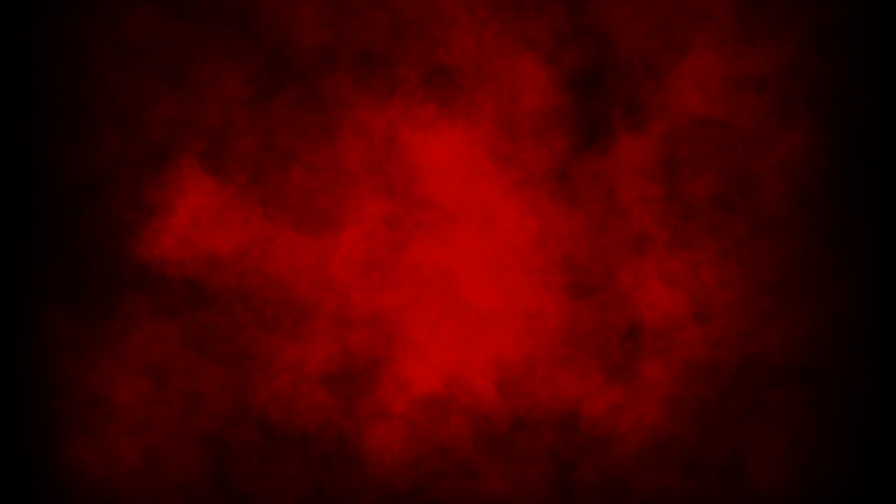
Write a Shadertoy shader that draws this background.

```glsl
// Draws a glowing cloud of deep red smoke that fades into black edges.

const vec2 CANVAS = vec2(1.778, 1.0);
const vec3 SMOKE_RED = vec3(1.0, 0.003, 0.002);
const int PUFF_COUNT = 12;

// Puffs of smoke: centre x, centre y, radius, strength (negative = shadow).
const vec4 PUFFS[PUFF_COUNT] = vec4[](
    vec4(0.93, 0.50, 0.25, 0.36), vec4(0.90, 0.71, 0.12, 0.22),
    vec4(0.90, 0.27, 0.13, 0.20), vec4(0.40, 0.56, 0.11, 0.32),
    vec4(0.60, 0.45, 0.16, 0.22), vec4(1.33, 0.44, 0.11, 0.20),
    vec4(1.21, 0.22, 0.10, 0.20), vec4(1.01, 0.92, 0.12, 0.14),
    vec4(1.44, 0.80, 0.20, 0.12), vec4(0.20, 0.20, 0.18, 0.16),
    vec4(1.03, 0.15, 0.09, -0.16), vec4(1.17, 0.79, 0.09, -0.12));

vec3 hash3(vec2 cell) {
    vec3 h = fract(cell.xyx * vec3(0.1031, 0.1030, 0.0973));
    h += dot(h, h.yxz + 33.33);
    return fract((h.xxy + h.yzz) * h.zyx);
}

// Cellular noise whose cell values blend softly into each other.
float softCells(vec2 p) {
    vec2 cell = floor(p);
    vec2 local = fract(p);
    float total = 0.0;
    float weights = 0.0;
    for (int y = -1; y <= 1; y++) {
        for (int x = -1; x <= 1; x++) {
            vec2 offset = vec2(x, y);
            vec3 random = hash3(cell + offset);
            vec2 toSeed = offset + random.xy - local;
            float weight = exp(-6.0 * dot(toSeed, toSeed));
            total += weight * random.z;
            weights += weight;
        }
    }
    return total / weights;
}

// Octaves of soft cells, centred on zero.
float billows(vec2 p, float gain) {
    const mat2 TURN = mat2(0.8, 0.6, -0.6, 0.8);
    float sum = 0.0;
    float amplitude = 0.5;
    for (int i = 0; i < 5; i++) {
        sum += amplitude * (softCells(p) - 0.5);
        p = TURN * p * 2.03 + 17.3;
        amplitude *= gain;
    }
    return sum;
}

// Layered sines that bend the outlines of the puffs.
vec2 swirl(vec2 p) {
    vec2 bend = vec2(0.0);
    float frequency = 9.0;
    for (int i = 0; i < 4; i++) {
        bend += sin(p.yx * frequency + bend * 20.0 + vec2(1.3, 4.1)) / frequency;
        frequency *= 1.8;
    }
    return bend;
}

float gaussian(vec2 p, vec2 centre, vec2 radius) {
    vec2 d = (p - centre) / radius;
    return exp(-dot(d, d));
}

// Broad haze plus every puff.
float smokeGlow(vec2 p) {
    float glow = 0.34 * gaussian(p, vec2(0.92, 0.47), vec2(0.74, 0.72));
    for (int i = 0; i < PUFF_COUNT; i++) {
        vec4 puff = PUFFS[i];
        glow += puff.w * gaussian(p, puff.xy, puff.zz);
    }
    return max(glow, 0.0);
}

float edgeFade(vec2 p) {
    float sides = smoothstep(-0.02, 0.30, p.x) * smoothstep(1.82, 1.42, p.x);
    float floorFade = smoothstep(-0.20, 0.14, p.y);
    return sides * floorFade;
}

void mainImage(out vec4 fragColor, in vec2 fragCoord) {
    vec2 p = fragCoord / iResolution.xy * CANVAS;

    // Ragged outlines
    vec2 bend = swirl(p);
    vec2 ragged = vec2(billows(p * 9.0 + 3.7, 0.6), billows(p * 9.0 + 41.2, 0.6));
    float glow = smokeGlow(p + 0.03 * bend + 0.11 * ragged);

    // Mottled density, calmer in the bright core
    float density = billows(p * 8.0 + bend * 0.5 + 0.2 * ragged + 8.0, 0.62);
    float contrast = mix(1.25, 0.5, smoothstep(0.2, 0.75, glow));
    float red = glow * max(1.0 + contrast * density, 0.0) * edgeFade(p);

    // Soft limit on the highlights
    red = min(red, 0.6) + 0.25 * (1.0 - exp(-max(red - 0.6, 0.0) / 0.25));
    fragColor = vec4(SMOKE_RED * red, 1.0);
}
```
